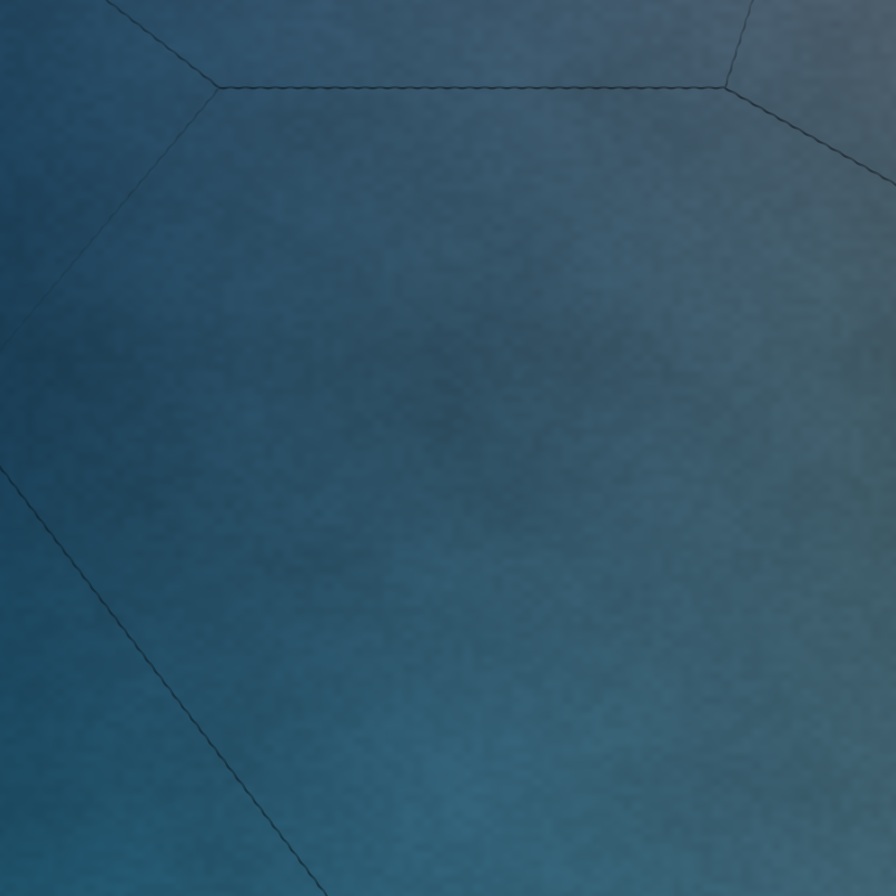
Give the GLSL for this background, as a Shadertoy shader.

```glsl
const vec3 TOP_LEFT = vec3(0.130, 0.270, 0.370);
const vec3 TOP_MID = vec3(0.225, 0.340, 0.425);
const vec3 TOP_RIGHT = vec3(0.300, 0.365, 0.420);
const vec3 MID_LEFT = vec3(0.105, 0.260, 0.355);
const vec3 MID_MID = vec3(0.190, 0.330, 0.410);
const vec3 MID_RIGHT = vec3(0.255, 0.365, 0.415);
const vec3 LOW_LEFT = vec3(0.115, 0.315, 0.405);
const vec3 LOW_MID = vec3(0.180, 0.365, 0.450);
const vec3 LOW_RIGHT = vec3(0.245, 0.385, 0.445);

// Each seam: start point, end point
const int SEAM_COUNT = 6;
const vec4 SEAMS[6] = vec4[6](
    vec4(0.119, 1.000, 0.245, 0.902),
    vec4(0.245, 0.902, 0.809, 0.902),
    vec4(0.809, 0.902, 0.840, 1.000),
    vec4(0.809, 0.902, 1.000, 0.794),
    vec4(0.245, 0.902, 0.000, 0.609),
    vec4(0.000, 0.479, 0.365, 0.000));
// Darkness at the start and at the end of each seam
const vec2 SEAM_DEPTH[6] = vec2[6](
    vec2(0.30, 0.36), vec2(0.46, 0.46), vec2(0.30, 0.22),
    vec2(0.46, 0.40), vec2(0.18, 0.05), vec2(0.34, 0.42));
const float SEAM_HALF_WIDTH = 0.0013;
const float SEAM_RIPPLE = 0.0005;
const float RIPPLES_PER_UNIT = 60.0;
const float SEAM_BREAKUP = 0.35;

// Each soft patch: centre, radius, change in brightness
const int PATCH_COUNT = 8;
const vec4 PATCHES[8] = vec4[8](
    vec4(0.55, 0.59, 0.14, -0.06), vec4(0.60, 0.76, 0.11, 0.03),
    vec4(0.02, 0.67, 0.14, -0.06), vec4(0.52, 0.15, 0.16, 0.05),
    vec4(0.97, 0.63, 0.11, -0.03), vec4(0.20, 0.75, 0.12, 0.04),
    vec4(0.68, 0.88, 0.10, -0.04), vec4(0.15, 0.51, 0.12, -0.04));

const vec2 CLOUD_SCALE = vec2(9.0, 12.0);
const float CLOUD_AMOUNT = 0.13;
const vec2 GRAIN_SCALE = vec2(90.0, 110.0);
const float GRAIN_AMOUNT = 0.07;

float hash(vec2 p) {
    vec3 q = fract(p.xyx * 0.1031);
    q += dot(q, q.yzx + 33.33);
    return fract((q.x + q.y) * q.z);
}

float valueNoise(vec2 p) {
    vec2 cell = floor(p);
    vec2 f = fract(p);
    f = f * f * (3.0 - 2.0 * f);
    float low = mix(hash(cell), hash(cell + vec2(1.0, 0.0)), f.x);
    float high = mix(hash(cell + vec2(0.0, 1.0)), hash(cell + 1.0), f.x);
    return mix(low, high, f.y);
}

float fbm(vec2 p) {
    float sum = 0.0;
    float weight = 0.5;
    for (int i = 0; i < 4; i++) {
        sum += weight * valueNoise(p);
        p = mat2(1.6, 1.2, -1.2, 1.6) * p + 7.3;
        weight *= 0.5;
    }
    return sum;
}

// Quadratic curve through three colours at t = 0, 0.5 and 1
vec3 through(vec3 a, vec3 b, vec3 c, float t) {
    return a * (1.0 - t) * (1.0 - 2.0 * t) + b * 4.0 * t * (1.0 - t) + c * t * (2.0 * t - 1.0);
}

// Darkness of one thin, rippled seam that weakens between its dashes
float seamShade(vec2 p, vec4 seam, vec2 depth, float pixel) {
    vec2 span = seam.zw - seam.xy;
    vec2 offset = p - seam.xy;
    float len = length(span);
    vec2 dir = span / len;
    float along = dot(offset, dir);
    float inside = clamp(along, 0.0, len);
    float wave = sin(along * RIPPLES_PER_UNIT * 6.2832);
    float across = dot(offset, vec2(-dir.y, dir.x)) + SEAM_RIPPLE * wave;
    float d = length(vec2(along - inside, across)) - SEAM_HALF_WIDTH;
    float dash = 1.0 - SEAM_BREAKUP * (0.5 - 0.5 * wave);
    return mix(depth.x, depth.y, inside / len) * dash * (1.0 - smoothstep(-pixel, pixel, d));
}

void mainImage(out vec4 fragColor, in vec2 fragCoord) {
    vec2 uv = fragCoord / iResolution.xy;
    float pixel = 0.8 / min(iResolution.x, iResolution.y);

    // Broad colour wash
    vec3 low = through(LOW_LEFT, LOW_MID, LOW_RIGHT, uv.x);
    vec3 mid = through(MID_LEFT, MID_MID, MID_RIGHT, uv.x);
    vec3 top = through(TOP_LEFT, TOP_MID, TOP_RIGHT, uv.x);
    vec3 color = through(low, mid, top, uv.y);

    // Soft patches, mottling and fine grain
    float light = 1.0 + CLOUD_AMOUNT * (fbm(uv * CLOUD_SCALE + 3.7) - 0.47);
    for (int i = 0; i < PATCH_COUNT; i++) {
        vec2 q = (uv - PATCHES[i].xy) / PATCHES[i].z;
        light += PATCHES[i].w * exp(-dot(q, q));
    }
    light += GRAIN_AMOUNT * (valueNoise(uv * GRAIN_SCALE) - 0.5);
    color *= light;

    // Dark seams
    float shade = 0.0;
    for (int i = 0; i < SEAM_COUNT; i++) {
        shade = max(shade, seamShade(uv, SEAMS[i], SEAM_DEPTH[i], pixel));
    }
    color *= 1.0 - shade;

    fragColor = vec4(color, 1.0);
}
```
